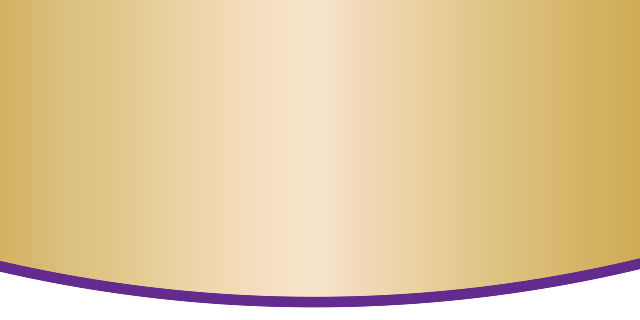
A Shadertoy shader for this background:

```glsl
// A brushed-gold panel with a gently curved lower rim in purple above white.
// The metal is a horizontal multi-stop gradient cut into fine soft bands;
// the rim is a ring from one large circle, drawn with a distance function.

#define ARC_RADIUS 4.372
#define ARC_OFFSET -0.017
#define RIM_HEIGHT 0.056
#define RIM_HALF_WIDTH 0.0167
#define BAND_COUNT 80.0
#define BAND_SOFTNESS 0.15
#define PURPLE vec3(0.392, 0.169, 0.561)
#define WHITE vec3(1.0)

// Gold stops: rgb is the colour, w the position across the width.
const int STOP_COUNT = 11;
const vec4 GOLD_STOPS[STOP_COUNT] = vec4[](
    vec4(0.827, 0.698, 0.373, 0.00),
    vec4(0.863, 0.747, 0.490, 0.10),
    vec4(0.888, 0.790, 0.563, 0.20),
    vec4(0.937, 0.845, 0.684, 0.33),
    vec4(0.957, 0.871, 0.751, 0.41),
    vec4(0.965, 0.895, 0.798, 0.50),
    vec4(0.945, 0.851, 0.722, 0.57),
    vec4(0.918, 0.824, 0.628, 0.65),
    vec4(0.871, 0.761, 0.510, 0.78),
    vec4(0.835, 0.710, 0.400, 0.91),
    vec4(0.808, 0.675, 0.325, 1.00));

// Blends through the stops in order.
vec3 goldGradient(float x) {
    vec3 color = GOLD_STOPS[0].rgb;
    for (int i = 1; i < STOP_COUNT; i++) {
        float t = (x - GOLD_STOPS[i - 1].w) / (GOLD_STOPS[i].w - GOLD_STOPS[i - 1].w);
        color = mix(color, GOLD_STOPS[i].rgb, clamp(t, 0.0, 1.0));
    }
    return color;
}

// Steps the coordinate into bands with softened joins.
float softBands(float x) {
    float band = x * BAND_COUNT;
    float edge = smoothstep(1.0 - BAND_SOFTNESS, 1.0, fract(band));
    return (floor(band) + 0.5 + edge) / BAND_COUNT;
}

void mainImage(out vec4 fragColor, in vec2 fragCoord) {
    // Height units, centred horizontally.
    vec2 p = vec2(fragCoord.x - 0.5 * iResolution.x, fragCoord.y) / iResolution.y;
    float halfPixel = 0.5 / iResolution.y;

    // Signed distance to the centre line of the rim, negative inside the panel.
    vec2 arcCenter = vec2(ARC_OFFSET, RIM_HEIGHT + ARC_RADIUS);
    float rim = length(p - arcCenter) - ARC_RADIUS;

    // Gold panel, purple rim, white below.
    vec3 color = goldGradient(softBands(fragCoord.x / iResolution.x));
    color = mix(color, PURPLE, smoothstep(-halfPixel, halfPixel, rim + RIM_HALF_WIDTH));
    color = mix(color, WHITE, smoothstep(-halfPixel, halfPixel, rim - RIM_HALF_WIDTH));

    fragColor = vec4(color, 1.0);
}
```
